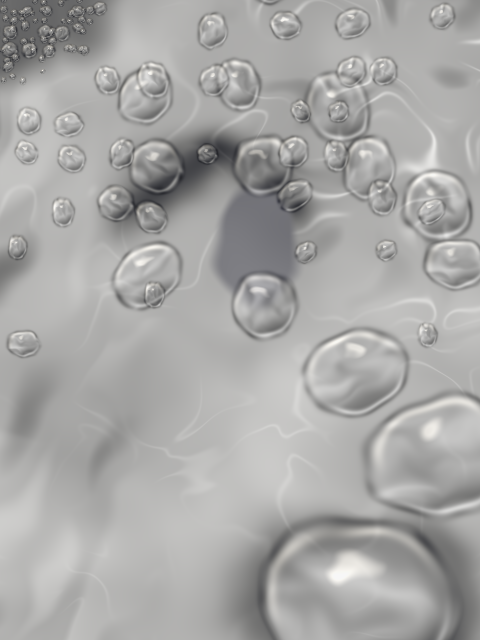
Reproduce this texture procedurally as a WebGL 1 fragment shader.

```glsl
precision highp float;
// Clear bubbling liquid: glossy grey folds, dark pools, lit bubbles and corner foam.
uniform vec2 u_resolution;

vec2 hash2(vec2 p) {
  p = vec2(dot(p, vec2(127.1, 311.7)), dot(p, vec2(269.5, 183.3)));
  return fract(sin(p) * 43758.5);
}

// Gradient noise, about -0.7 to 0.7
float noise(vec2 p) {
  vec2 i = floor(p), f = fract(p);
  vec2 u = f * f * f * (f * (f * 6.0 - 15.0) + 10.0);
  vec2 e = vec2(1.0, 0.0);
  float a = dot(hash2(i) * 2.0 - 1.0, f);
  float b = dot(hash2(i + e.xy) * 2.0 - 1.0, f - e.xy);
  float c = dot(hash2(i + e.yx) * 2.0 - 1.0, f - e.yx);
  float d = dot(hash2(i + e.xx) * 2.0 - 1.0, f - e.xx);
  return mix(mix(a, b, u.x), mix(c, d, u.x), u.y);
}

vec2 warp(vec2 p) { return vec2(noise(p), noise(p + 37.4)); }

vec2 turn(vec2 p, float a) {
  return vec2(cos(a) * p.x - sin(a) * p.y, sin(a) * p.x + cos(a) * p.y);
}

float line(float x, float width) { return exp(-x * x / (width * width)); }

float foamCorner(vec2 p) {
  return 1.0 - smoothstep(0.12, 0.24, length((p - vec2(0.0, 1.34)) * vec2(0.85, 1.15)));
}

// One lens-like bubble with a dark rim, a warm lit crescent and a swirled body
vec3 bubble(vec3 col, vec2 p, vec2 centre, float r, float seed) {
  vec2 offset = p - centre;
  if (length(offset) > 1.5 * r) return col;
  vec2 q = turn(offset, seed * 6.0) / r;
  q.y *= 1.0 + 0.3 * fract(seed * 7.0);
  q += 0.16 * warp(q * 1.3 + seed * 9.0);
  float d = length(q);
  float soft = 0.035 + 0.0016 / r;
  float inside = 1.0 - smoothstep(1.0 - soft, 1.0 + soft, d);
  float lit = dot(normalize(offset + 0.00001), vec2(-0.4, 0.92));
  float swirl = noise(q * vec2(1.2, 2.3) + seed * 20.0 + 0.9 * warp(q * 1.6 + seed));
  float vary = 0.6 + 0.8 * noise(q * 2.2 + seed * 31.0);

  vec3 body = col * 0.55 + 0.3 + 0.32 * swirl;
  body -= 0.3 * smoothstep(0.25, 0.8, -lit * d + 0.5 * swirl) * (1.0 - smoothstep(0.75, 0.95, d));
  col = mix(col, body, inside * 0.85);
  col -= 0.25 * line(d - 0.97, soft * 1.4) * vary;
  vec3 warm = vec3(1.0, 0.96, 0.88);
  col += 0.3 * warm * line(d - 0.84, soft * 1.6) * smoothstep(-0.3, 0.9, lit) * vary;
  col += 0.16 * line(d - 0.88, soft) * smoothstep(0.2, 0.9, -lit);
  vec2 glint = (offset / r - vec2(-0.12, 0.38)) * vec2(1.0, 1.8) + 0.3 * warp(q * 3.0 + seed);
  return col + 0.22 * warm * (1.0 - smoothstep(0.08, 0.3, length(glint)));
}

// Jittered grid of bubbles; foam = 1 keeps them to the corner
vec3 scatter(vec3 col, vec2 p, float size, float share, float foam) {
  for (int j = -1; j <= 1; j++) {
    for (int i = -1; i <= 1; i++) {
      vec2 cell = floor(p / size) + vec2(float(i), float(j));
      vec2 h = hash2(cell + size * 91.0);
      vec2 k = hash2(cell + 17.3 + size * 53.0);
      vec2 centre = (cell + 0.25 + 0.5 * h) * size;
      float upper = smoothstep(0.55, 1.0, centre.y) * (1.0 - foamCorner(centre));
      float chance = share * mix(upper, foamCorner(centre), foam);
      if (k.x < chance) col = bubble(col, p, centre, size * (0.2 + 0.22 * k.y), h.x);
    }
  }
  return col;
}

void main() {
  vec2 p = gl_FragCoord.xy / u_resolution.x;
  vec2 flow = p + 0.09 * warp(p * 4.0) + 0.025 * warp(p * 11.0);

  // Pale liquid with broad soft shading
  float tone = 0.69 + 0.13 * noise(flow * 2.6 + 3.0) + 0.08 * noise(flow * 7.0);
  tone += 0.08 * line(length((flow - vec2(0.6, 0.6)) * vec2(1.0, 0.7)), 0.2);

  // Slanted folds down the left side
  float left = 1.0 - smoothstep(0.12, 0.36, p.x);
  float fold = noise(turn(flow, 0.4) * vec2(9.0, 2.6) + 8.0);
  tone -= left * (0.3 * smoothstep(0.08, 0.4, fold) - 0.09 * smoothstep(0.05, 0.3, -fold));

  // Fine bright and dark ripples, busiest at the upper right
  float busy = smoothstep(0.35, 0.75, p.x) * smoothstep(0.45, 1.0, p.y);
  float ripple = noise(flow * vec2(8.0, 10.0) + 1.6 * warp(flow * 6.0));
  float crest = line(ripple, 0.05) * smoothstep(-0.15, 0.3, noise(p * 6.0 + 50.0));
  tone += (0.05 + 0.16 * busy) * crest - 0.13 * busy * smoothstep(0.12, 0.4, ripple);

  // Dark arch, smooth slate pool and the shadow near the bottom
  vec2 arch = flow - vec2(0.47, 0.80);
  float arc = line(length(arch) - 0.2, 0.055) * smoothstep(-0.02, 0.12, arch.y);
  tone -= 0.42 * arc * (0.8 + 0.7 * noise(flow * 8.0));
  float shade = line(length((flow - vec2(0.75, 0.08)) * vec2(1.0, 1.25)) - 0.2, 0.06);
  tone -= 0.27 * shade * (1.0 - smoothstep(0.18, 0.34, p.y));
  tone = mix(tone, 0.3, 0.75 * foamCorner(flow));
  vec3 col = tone * vec3(1.0, 0.998, 0.99);
  float pool = length((flow - vec2(0.55, 0.83)) * vec2(1.0, 0.95));
  col = mix(col, vec3(0.46, 0.46, 0.48) + 0.1 * noise(p * 5.0), 1.0 - smoothstep(0.085, 0.115, pool));

  // Large bubbles stacked up the right, then smaller scattered ones
  for (int i = 0; i < 3; i++) {
    float n = float(i);
    vec2 centre = vec2(0.75 + 0.17 * sin(n * 1.6), 0.08 + 0.36 * n - 0.06 * n * n);
    col = bubble(col, flow * 0.3 + p * 0.7, centre, 0.2 - 0.045 * n, 0.05 + 0.47 * n);
  }
  col = scatter(col, p, 0.21, 0.6, 0.0);
  col = scatter(col, p, 0.095, 0.35, 0.0);
  col = scatter(col, p, 0.038, 0.7, 1.0);
  col = scatter(col, p, 0.02, 0.7, 1.0);

  // Cool the deepest shadows slightly
  col += vec3(-0.008, -0.004, 0.015) * (1.0 - smoothstep(0.2, 0.5, col.g));
  gl_FragColor = vec4(clamp(col, 0.14, 0.97), 1.0);
}
```
